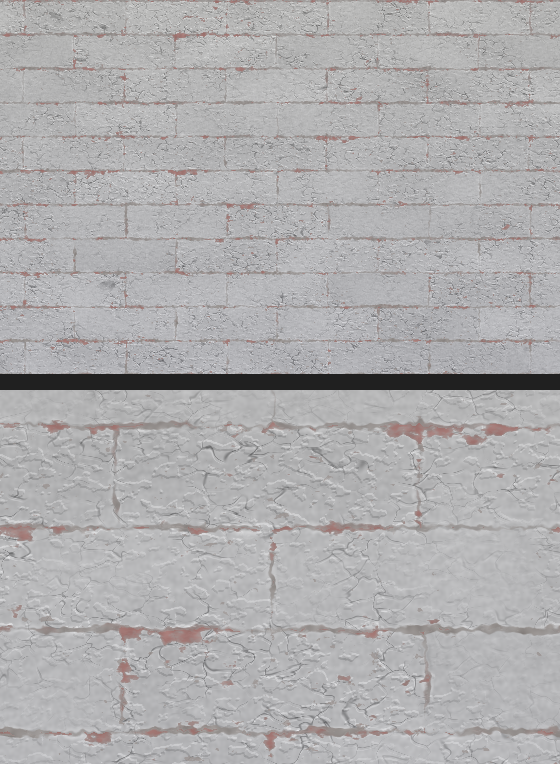
Top: the whole. Bottom: its middle third, enlarged.
A Shadertoy shader for this texture:

```glsl
vec2 hash2(vec2 p) {
    p = vec2(dot(p, vec2(127.1, 311.7)), dot(p, vec2(269.5, 183.3)));
    return fract(sin(p) * 43758.5);
}

float gradientNoise(vec2 p) {
    vec2 i = floor(p), f = fract(p), u = f * f * f * (f * (f * 6.0 - 15.0) + 10.0);
    vec2 e = vec2(0, 1);
    float a = dot(hash2(i) * 2.0 - 1.0, f);
    float b = dot(hash2(i + e.yx) * 2.0 - 1.0, f - e.yx);
    float c = dot(hash2(i + e.xy) * 2.0 - 1.0, f - e.xy);
    float d = dot(hash2(i + e.yy) * 2.0 - 1.0, f - e.yy);
    return mix(mix(a, b, u.x), mix(c, d, u.x), u.y);
}

float fbm(vec2 p) {
    float sum = 0.0, gain = 1.0;
    for (int i = 0; i < 4; i++) {
        sum += gain * gradientNoise(p);
        p = mat2(1.6, 1.2, -1.2, 1.6) * p + 7.3;
        gain *= 0.55;
    }
    return sum;
}

// Thin lines along the borders of warped cells
float crackle(vec2 p, float soft) {
    p += 0.9 * vec2(gradientNoise(p * 0.7), gradientNoise(p * 0.7 + 31.0));
    p += 0.35 * vec2(gradientNoise(p * 2.3), gradientNoise(p * 2.3 + 57.0));
    vec2 cell = floor(p);
    float nearest = 9.0, second = 9.0;
    for (int y = -1; y <= 1; y++)
        for (int x = -1; x <= 1; x++) {
            vec2 c = cell + vec2(x, y);
            float d = length(c + hash2(c) - p);
            second = min(second, max(nearest, d));
            nearest = min(nearest, d);
        }
    return 1.0 - smoothstep(0.0, 0.04 + soft, second - nearest);
}

// Raised flakes with irregular outlines
float flakeLayer(vec2 p) {
    return smoothstep(-0.05, 0.05, fbm(p * vec2(48.0, 85.0) + 20.0) - 0.15);
}

void mainImage(out vec4 fragColor, in vec2 fragCoord) {
    float pixel = 1.0 / iResolution.y;
    vec2 p = fragCoord * pixel;

    // Running bond: eleven courses with ragged edges
    vec2 ragged = vec2(gradientNoise(p * 30.0), gradientNoise(p * 24.0 + 50.0)) * 0.005
                + vec2(gradientNoise(p * 130.0), gradientNoise(p * 130.0 + 80.0)) * 0.005;
    vec2 q = p + ragged;
    vec2 size = vec2(0.2705, 1.0 / 11.0);
    float depth = (1.0 - q.y) / size.y - 0.02;
    float row = floor(depth);
    float along = (q.x - 0.0645) / size.x - 0.5 * mod(row, 2.0);
    along += 0.025 * (hash2(vec2(row, 4.0)).x - 0.5);
    vec2 brick = vec2(floor(along), row);
    vec2 local = vec2(fract(along), 1.0 - fract(depth)) * size;
    vec2 edge = min(local, size - local);
    vec2 random = hash2(brick + 17.0);

    float patches = gradientNoise(p * vec2(7.0, 11.0) + 3.0);
    float wear = 0.5 + 0.9 * patches + 0.5 * (random.x - 0.5);
    float flakes = fbm(p * vec2(32.0, 55.0));
    float chips = fbm(p * vec2(75.0, 120.0) + 33.0);

    // Paint: broad stains, tone per brick and fine grain
    vec3 color = mix(vec3(0.7, 0.702, 0.718), vec3(0.714, 0.714, 0.71), p.y);
    color += 0.03 * (random.y - 0.5) - 0.035 * patches + 0.04 * gradientNoise(p * vec2(4.0, 9.0) + 60.0);
    color += 0.05 * gradientNoise(p * 210.0) + 0.05 * gradientNoise(p * vec2(70.0, 130.0));

    // Lit and shaded flake outlines, denser where worn
    float rough = smoothstep(0.1, 0.8, wear + 0.5 * gradientNoise(p * 17.0 + 5.0));
    float relief = flakeLayer(p) - flakeLayer(p + vec2(0.0007, 0.0018));
    color += (0.015 + 0.075 * rough) * relief;

    // Broken hairline cracks with curled, bright lips
    vec2 grid = vec2(38.0, 62.0);
    float soft = pixel * 40.0;
    float broken = smoothstep(-0.2, 0.25, gradientNoise(p * 42.0 + 9.0) + 0.6 * gradientNoise(p * 15.0));
    float cracked = broken * (0.25 + 0.75 * rough);
    float crack = crackle(p * grid, soft) * cracked;
    float lip = crackle((p + vec2(0.0008, 0.0024)) * grid, soft) * cracked;
    color += 0.075 * lip * (1.0 - crack) - 0.2 * crack;

    // Bright rolled paint on the brick edges, in places
    float rim = min(edge.x, edge.y);
    float rolled = smoothstep(0.001, 0.003, rim) * (1.0 - smoothstep(0.003, 0.007, rim));
    color += rolled * (0.03 + 0.12 * gradientNoise(p * 38.0 + 44.0));

    // Small chips showing the grey undercoat
    float chipped = smoothstep(0.5, 0.62, chips + 0.25 * (rough - 0.5) + 0.2 * exp(-rim / 0.005));
    color = mix(color, vec3(0.6, 0.57, 0.56), 0.75 * chipped);

    // Joints: uneven width, partly filled with paint
    float fill = gradientNoise(p * vec2(13.0, 20.0) + 70.0) + 0.6 * gradientNoise(p * 45.0 + 12.0);
    float gap = 0.004 * fill + 0.002 * chips;
    float bed = 1.0 - smoothstep(0.001, 0.0022 + pixel, edge.y - gap);
    float head = 1.0 - smoothstep(0.0, 0.001 + pixel, edge.x - gap);
    float joint = max(bed * (0.75 + 0.8 * fill), head * (0.45 + 1.3 * fill));
    vec3 mortar = mix(vec3(0.575, 0.555, 0.545), vec3(0.57, 0.5, 0.49), smoothstep(-0.1, 0.3, patches + flakes * 0.5));
    color = mix(color, mortar + 0.1 * gradientNoise(p * 130.0), clamp(joint, 0.0, 1.0));

    // Peeled paint shows faded clay, mostly at joints and upper edges
    float nearJoint = exp(-edge.y / 0.005) + 0.9 * exp(-edge.x / 0.005);
    float nearTop = exp(-(size.y - local.y) / 0.016);
    float peel = 0.85 * flakes + 0.35 * chips + 0.44 * nearJoint + 0.2 * nearTop + 0.5 * (wear - 0.5);
    peel += 0.3 * gradientNoise(p * vec2(10.0, 16.0) + 90.0);
    float bare = smoothstep(0.6, 0.7, peel);
    float curl = smoothstep(0.5, 0.6, peel) * (1.0 - bare);
    vec3 clay = mix(vec3(0.61, 0.535, 0.525), vec3(0.63, 0.45, 0.435), smoothstep(0.62, 0.95, peel));
    color += 0.03 * curl;
    color = mix(color, clay + 0.1 * gradientNoise(p * 95.0), 0.9 * bare);

    fragColor = vec4(clamp(color, 0.0, 1.0), 1.0);
}
```
